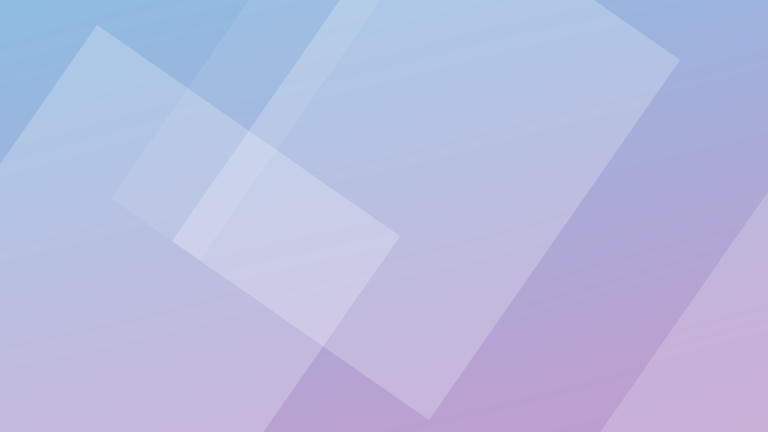
This background is drawn by a Shadertoy shader. Its source:

```glsl
// Translucent tilted panels over a soft blue-to-mauve gradient.

// Distances are in canvas heights; the panel frame starts at the top left.
const float TILT = 0.6086;          // panel rotation in radians
const float FAR = 4.0;              // bound for sides beyond the canvas
const float GRADIENT_SLANT = 0.25;  // horizontal share of the gradient
const float RIPPLE = 0.008;         // gentle bending of the colour bands

const vec3 SKY      = vec3(0.56, 0.74, 0.88);
const vec3 BLUE     = vec3(0.61, 0.705, 0.868);
const vec3 LAVENDER = vec3(0.67, 0.665, 0.84);
const vec3 MAUVE    = vec3(0.73, 0.63, 0.82);
const vec3 ORCHID   = vec3(0.74, 0.62, 0.81);
const vec3 VEIL     = vec3(1.0);

// Panel bounds: along min, across min, along max, across max
const vec4 LEFT_PANEL   = vec4(0.2174, -0.081, 1.072, FAR);
const vec4 CENTRE_PANEL = vec4(0.6456, -0.786, 1.3708, 0.230);
const vec4 FAINT_PANEL  = vec4(0.4734, -FAR, 0.7234, 0.230);
const vec4 CORNER_PANEL = vec4(1.712, -FAR, FAR, FAR);

const float LEFT_ALPHA   = 0.22;
const float CENTRE_ALPHA = 0.22;
const float FAINT_ALPHA  = 0.08;
const float CORNER_ALPHA = 0.18;

vec3 backdrop(vec2 p) {
    float t = p.y + GRADIENT_SLANT * p.x;
    t += RIPPLE * (sin(3.0 * p.x + 2.0 * p.y) + 0.5 * sin(7.0 * p.x - 5.0 * p.y));
    vec3 color = mix(SKY, BLUE, clamp(t / 0.42, 0.0, 1.0));
    color = mix(color, LAVENDER, clamp((t - 0.42) / 0.40, 0.0, 1.0));
    color = mix(color, MAUVE, clamp((t - 0.82) / 0.38, 0.0, 1.0));
    return mix(color, ORCHID, clamp((t - 1.20) / 0.24, 0.0, 1.0));
}

float boxDistance(vec2 p, vec4 bounds) {
    vec2 d = max(bounds.xy - p, p - bounds.zw);
    return length(max(d, 0.0)) + min(max(d.x, d.y), 0.0);
}

vec3 addPanel(vec3 color, vec2 p, vec4 bounds, float alpha) {
    float edge = 0.75 / iResolution.y;
    float cover = 1.0 - smoothstep(-edge, edge, boxDistance(p, bounds));
    return mix(color, VEIL, alpha * cover);
}

void mainImage(out vec4 fragColor, in vec2 fragCoord) {
    vec2 p = vec2(fragCoord.x, iResolution.y - fragCoord.y) / iResolution.y;

    // Shared frame of all panels
    float c = cos(TILT), s = sin(TILT);
    vec2 q = vec2(c * p.x + s * p.y, c * p.y - s * p.x);

    // Layers from back to front
    vec3 color = backdrop(p);
    color = addPanel(color, q, FAINT_PANEL, FAINT_ALPHA);
    color = addPanel(color, q, CENTRE_PANEL, CENTRE_ALPHA);
    color = addPanel(color, q, LEFT_PANEL, LEFT_ALPHA);
    color = addPanel(color, q, CORNER_PANEL, CORNER_ALPHA);
    fragColor = vec4(color, 1.0);
}
```
